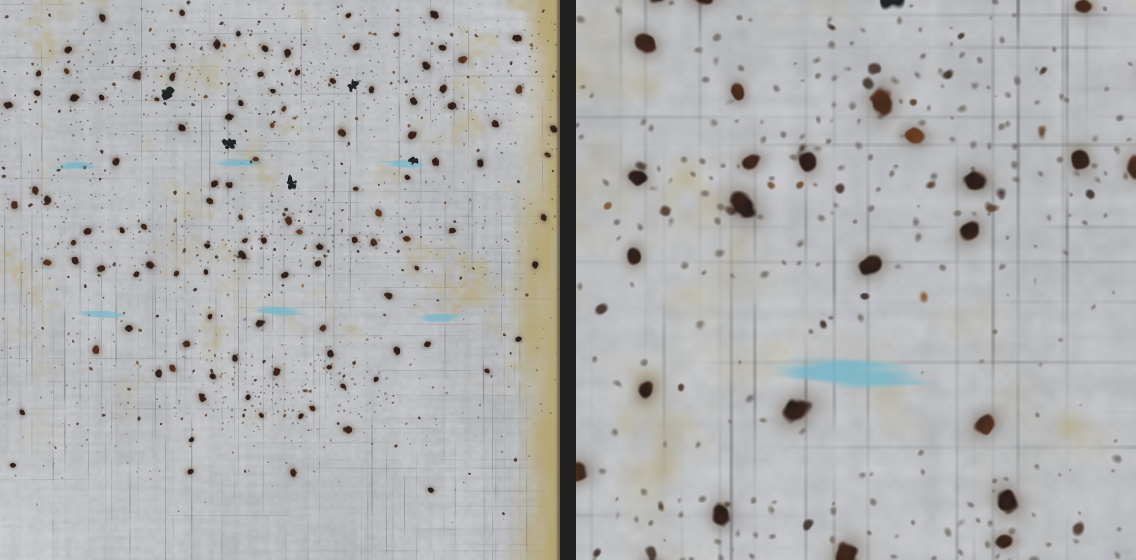
Left, the full canvas; right, a detail of the centre.
A Shadertoy shader for this texture:

```glsl
// Weathered pale metal sheet: brushed grey paint with fine scratches, clustered
// rust pits, black chips, rows of blue chalk strokes and a stained right edge.
// Pits are jittered cells kept by a density field; the rest is layered noise.

#define PIT_CELLS 20.0
#define PIT_RADIUS 0.0064
#define SPECK_CELLS 42.0
#define SPECK_RADIUS 0.0027
#define DUST_CELLS 85.0
#define DUST_RADIUS 0.0014
#define SOFTNESS 0.0016
#define SCRATCH_CELLS 46.0
#define PALE vec3(0.775, 0.782, 0.793)
#define GREY vec3(0.665, 0.675, 0.688)
#define OCHRE vec3(0.71, 0.64, 0.43)
#define CHALK vec3(0.43, 0.71, 0.79)

vec3 hash3(vec2 c) {
    vec3 q = fract(c.xyx * vec3(0.1031, 0.1030, 0.0973));
    q += dot(q, q.yxz + 33.33);
    return fract((q.xxy + q.yzz) * q.zyx);
}

float noise(vec2 p) {
    vec2 i = floor(p), f = fract(p);
    f = f * f * (3.0 - 2.0 * f);
    vec2 e = vec2(0.0, 1.0);
    return mix(mix(hash3(i).x, hash3(i + e.yx).x, f.x),
               mix(hash3(i + e).x, hash3(i + e.yy).x, f.x), f.y);
}

float layered(vec2 p) {
    return 0.55 * noise(p) + 0.3 * noise(p * 2.1 + 17.0) + 0.15 * noise(p * 4.3 + 41.0);
}

float bell(vec2 p, vec2 centre, vec2 size) {
    vec2 q = (p - centre) / size;
    return exp(-dot(q, q));
}

// Share of cells that carry a pit: three loose bands, sparse near the bottom
float density(vec2 p) {
    float d = 0.10 * smoothstep(0.0, 0.3, p.y);
    d += 0.55 * bell(p, vec2(0.45, 0.87), vec2(0.60, 0.10));
    d += 0.90 * bell(p, vec2(0.60, 0.58), vec2(0.25, 0.07));
    d += 0.30 * bell(p, vec2(0.20, 0.60), vec2(0.20, 0.10));
    d += 0.75 * bell(p, vec2(0.50, 0.30), vec2(0.20, 0.08));
    return d * (0.4 + 1.2 * noise(p * 6.0));
}

// Nearest scattered spot: x = distance scaled by its size, y = random tone
vec2 scatter(vec2 p, float cells, float keep, float seed) {
    vec2 best = vec2(9.0, 0.0);
    for (int j = -1; j <= 1; j++)
    for (int i = -1; i <= 1; i++) {
        vec2 cell = floor(p * cells) + vec2(i, j);
        vec3 place = hash3(cell + seed), kind = hash3(cell + seed + 57.0);
        vec2 centre = (cell + 0.1 + 0.8 * place.xy) / cells;
        if (kind.x > keep * density(centre)) continue;
        float a = 6.283 * kind.z;
        vec2 d = mat2(cos(a), sin(a), -sin(a), cos(a)) * (p - centre);
        float dist = length(d * vec2(0.9, 1.15)) / (0.65 + 0.5 * place.z);
        if (dist < best.x) best = vec2(dist, kind.y);
    }
    return best;
}

float disc(float d, float radius) {
    return 1.0 - smoothstep(radius - SOFTNESS, radius + SOFTNESS, d);
}

// Thin broken lines running along y, one per column
float scratches(vec2 p, float seed) {
    float x = p.x * SCRATCH_CELLS, column = floor(x);
    vec3 h = hash3(vec2(column, seed));
    float offset = abs(x - column - 0.2 - 0.6 * h.x) / SCRATCH_CELLS;
    float span = smoothstep(0.12 + 0.3 * h.z, 0.05, abs(p.y - h.y));
    float wear = noise(vec2(column * 7.0, p.y * 30.0));
    return smoothstep(0.0018, 0.0003, offset) * span * wear;
}

float chalkStrokes(vec2 p) {
    float mask = 0.0;
    for (int i = 0; i < 6; i++) {
        float row = float(i / 3), column = float(i % 3);
        vec3 h = hash3(vec2(column, row) + 5.0);
        vec2 q = p - vec2(0.13 + 0.3 * column + 0.06 * row, 0.71 - 0.27 * row);
        q -= vec2(0.04, 0.016) * (h.xy - 0.5);
        q.y += q.x * 0.16 * (h.z - 0.5);
        float ragged = 0.7 * noise(p * vec2(30.0, 260.0)) - 0.35;
        float d = length(q / vec2(0.036 + 0.014 * h.y, 0.0075)) + ragged;
        mask = max(mask, smoothstep(1.15, 0.55, d) * (0.65 + 0.35 * h.x));
    }
    return mask;
}

float blackChips(vec2 p) {
    float mask = 0.0;
    for (int i = 0; i < 5; i++) {
        float n = float(i);
        vec2 q = p - vec2(0.30 + 0.11 * n, 0.75 + 0.1 * sin(n * 2.2 + 1.0));
        float a = atan(q.y, q.x) + n;
        float radius = (0.0125 - 0.001 * n) * (0.85 + 0.2 * sin(2.0 * a) + 0.15 * sin(5.0 * a + n));
        mask = max(mask, disc(length(q) + 0.006 * (noise(p * 170.0) - 0.5), radius));
    }
    return mask;
}

void mainImage(out vec4 fragColor, in vec2 fragCoord) {
    vec2 p = fragCoord / iResolution.y;

    // Brushed paint: soft clouds, directional streaks and fine grain
    float shade = 0.38 + 0.7 * (layered(p * vec2(5.0, 3.5)) - 0.5);
    shade += 0.28 * (noise(p * vec2(90.0, 5.0)) - 0.5) + 0.28 * (noise(p * vec2(9.0, 150.0)) - 0.5);
    shade += 0.5 * (layered(p * 130.0) - 0.5);
    shade += 0.3 * bell(p, vec2(0.92, 0.2), vec2(0.12, 0.4)) - 0.2 * bell(p, vec2(0.1, 0.1), vec2(0.3));
    vec3 col = mix(PALE, GREY, clamp(shade, -0.15, 1.2));
    col -= 0.17 * scratches(p, 3.0) + 0.10 * scratches(p + 0.37, 8.0);
    col -= 0.09 * scratches(p.yx, 21.0);

    // Faint yellow blotches and the ochre stain along the right edge
    float blotch = smoothstep(0.56, 0.85, layered(p * 13.0 + 9.0)) * noise(p * 75.0);
    col = mix(col, OCHRE, 0.6 * blotch * smoothstep(0.1, 0.5, p.y));
    float edge = p.x + 0.05 * (layered(vec2(p.x * 12.0, p.y * 7.0)) - 0.5) - 0.02 * p.y;
    float stain = smoothstep(0.895, 0.975, edge) * (0.45 + 0.75 * layered(p * vec2(30.0, 9.0)));
    col = mix(col, OCHRE, clamp(stain, 0.0, 0.9));
    col = mix(col, vec3(0.33, 0.29, 0.23), 0.7 * smoothstep(0.991, 0.999, p.x));

    col = mix(col, CHALK, 0.85 * chalkStrokes(p));

    // Dust, small rust specks, then dark pits with brown halos
    float wobble = 0.0025 * (noise(p * 230.0) - 0.5);
    vec2 dust = scatter(p, DUST_CELLS, 0.75, 11.0);
    col = mix(col, vec3(0.36, 0.33, 0.30), 0.65 * disc(dust.x + wobble, DUST_RADIUS));
    vec2 speck = scatter(p, SPECK_CELLS, 0.4, 31.0);
    vec3 rust = mix(vec3(0.20, 0.15, 0.13), vec3(0.50, 0.31, 0.14), speck.y * speck.y);
    col = mix(col, rust, 0.85 * disc(speck.x + wobble, SPECK_RADIUS));
    vec2 pit = scatter(p, PIT_CELLS, 1.0, 71.0);
    float reach = pit.x / (1.55 * PIT_RADIUS);
    col = mix(col, vec3(0.43, 0.36, 0.29), 0.6 * exp(-reach * reach));
    vec3 core = mix(vec3(0.11, 0.08, 0.08), vec3(0.36, 0.21, 0.11), pow(pit.y, 4.0));
    core += vec3(0.10, 0.04, 0.01) * noise(p * 190.0);
    col = mix(col, core, 0.95 * disc(pit.x + wobble, PIT_RADIUS));

    col = mix(col, vec3(0.13, 0.14, 0.15), blackChips(p));
    fragColor = vec4(col, 1.0);
}
```
